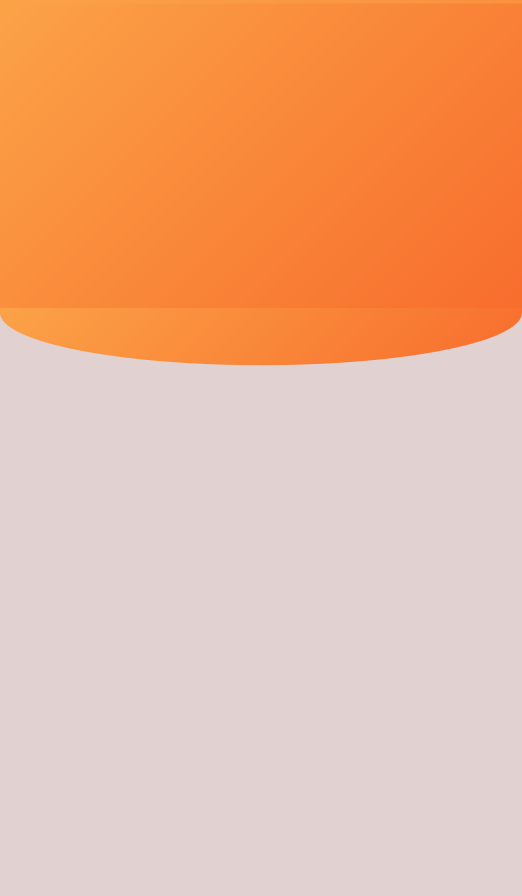
A Shadertoy shader for this background:

```glsl
const vec3 AMBER = vec3(0.985, 0.637, 0.280);
const vec3 VERMILION = vec3(0.970, 0.428, 0.175);
const vec3 PALE_ROSE = vec3(0.882, 0.824, 0.820);

// Diagonal blend from the upper left to the lower right corner of a box
vec3 diagonalGradient(vec2 offset, vec2 size) {
    float t = (offset.x + offset.y) / (size.x + size.y);
    return mix(AMBER, VERMILION, clamp(t, 0.0, 1.0));
}

// Smooth step down across one pixel, centred on an edge
float below(float depth, float edge, float pixel) {
    return clamp((depth - edge) / pixel + 0.5, 0.0, 1.0);
}

void mainImage(out vec4 fragColor, in vec2 fragCoord) {
    // Canvas heights, measured rightward and downward from the upper left
    float pixel = 1.0 / iResolution.y;
    float width = iResolution.x * pixel;
    vec2 p = vec2(fragCoord.x, iResolution.y - fragCoord.y) * pixel;

    // Thin top strip, main panel and the curved base beneath it
    vec3 strip = mix(AMBER, VERMILION, 0.32 * p.x / width);
    vec3 panel = diagonalGradient(p - vec2(0.0, 0.0039), vec2(width, 0.340));
    vec3 base = diagonalGradient(p - vec2(0.0, 0.3438), vec2(width, 0.064));

    vec3 header = mix(strip, panel, below(p.y, 0.0039, pixel));
    header = mix(header, base, below(p.y, 0.3438, pixel));

    // Header outline: straight sides closed by half an ellipse
    vec2 radii = vec2(0.5 * width, 0.0586);
    vec2 q = vec2(p.x - radii.x, max(p.y - 0.349, 0.0)) / radii;
    float outline = length(q) - 1.0;
    float slope = length(q / radii) / max(length(q), 0.001);
    float coverage = clamp(0.5 - outline / max(slope * pixel, 0.0001), 0.0, 1.0);

    fragColor = vec4(mix(PALE_ROSE, header, coverage), 1.0);
}
```
